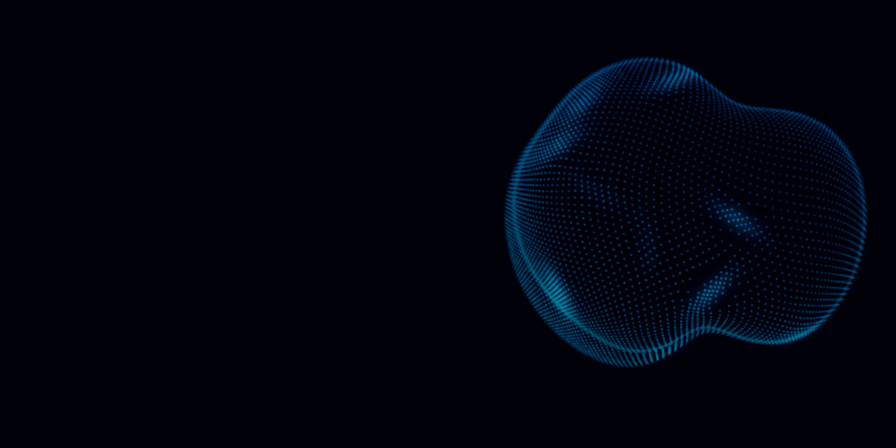
Write a WebGL 1 fragment shader that draws this background.

```glsl
precision highp float;
// A dented blob of glowing dots on a near-black ground, right of the middle.
// A square grid is warped by the blob's rim and by local folds; each dot keeps
// its size on the canvas because the inverse Jacobian measures its distance.
uniform vec2 u_resolution;

const float PI = 3.14159265;
const float SPACING = 0.0165;
const float DOT_RADIUS = 0.0027;
const float INSET = 0.044;
const vec2 BLOB_CENTER = vec2(1.531, 0.518);
const vec3 GROUND = vec3(0.0, 0.0, 0.03);
const vec3 BLUE = vec3(0.0, 0.31, 0.47);
const vec3 TEAL = vec3(0.0, 0.47, 0.46);
const vec3 HALO = vec3(0.0, 0.03, 0.17);

float hash(vec2 p) {
  return fract(sin(dot(p, vec2(127.1, 311.7))) * 43758.5453);
}

// Smooth bump around one direction, in radians.
float lobe(float angle, float middle, float width) {
  float d = (mod(angle - middle + PI, 2.0 * PI) - PI) / width;
  return exp(-d * d);
}

// Distance from the centre as a share of the outline; inset pulls in the lower left.
float rimShare(vec2 p, float inset) {
  float a = atan(p.y, p.x);
  float radius = 0.386 + 0.015 * cos(2.0 * a)
    - 0.100 * lobe(a, 1.13, 0.46)
    - 0.108 * lobe(a, 4.89, 0.40)
    - 0.014 * lobe(a, 2.55, 0.30)
    - inset * lobe(a, 3.93, 0.78);
  return length(p) / radius;
}

// One crease: xy squeezes the grid across it, z is its glow.
vec3 fold(vec2 p, vec2 c, float angle, float amount) {
  vec2 along = vec2(cos(angle), sin(angle));
  vec2 across = vec2(-along.y, along.x);
  vec2 u = vec2(dot(p - c, along) / 0.07, dot(p - c, across) / 0.028);
  float f = amount * exp(-dot(u, u));
  return vec3(across * u.y * f * 0.052, f);
}

vec3 folds(vec2 p) {
  return fold(p, vec2(0.115, -0.008), -0.6, 1.0)
    + fold(p, vec2(0.057, -0.169), 0.75, 1.0)
    + fold(p, vec2(-0.026, 0.305), 0.35, 0.9)
    + fold(p, vec2(-0.229, 0.253), 0.8, 0.8)
    + fold(p, vec2(-0.281, 0.159), 0.6, 0.8)
    + fold(p, vec2(-0.286, -0.169), -1.1, 1.0)
    + fold(p, vec2(-0.020, -0.305), 0.2, 0.7)
    + fold(p, vec2(0.253, -0.273), 0.4, 0.7)
    + fold(p, vec2(-0.203, 0.057), -0.5, 0.3)
    + fold(p, vec2(-0.086, -0.065), -1.4, 0.3);
}

// Canvas position to grid position, crowded towards the rim.
vec2 gridAt(vec2 p, float inset) {
  float s = min(rimShare(p, inset), 1.15);
  vec2 q = p * (1.0 + 0.45 * pow(s, 8.0)) + folds(p).xy;
  q += 0.03 * sin(vec2(11.0 * p.y + 1.0, 9.0 * p.x));
  q.y += q.x * (0.28 - 0.7 * p.y);
  return q / SPACING;
}

// Sum of the dots near p on one sheet of the surface.
float dots(vec2 p, float inset, float radius) {
  const float STEP = 0.0005;
  vec2 g = gridAt(p, inset);
  vec2 gx = (gridAt(p + vec2(STEP, 0.0), inset) - g) / STEP;
  vec2 gy = (gridAt(p + vec2(0.0, STEP), inset) - g) / STEP;
  float det = gx.x * gy.y - gx.y * gy.x;
  det = (det < 0.0 ? -1.0 : 1.0) * max(abs(det), 50.0);
  float sum = 0.0;
  for (int j = -1; j <= 1; j++) {
    for (int i = -1; i <= 1; i++) {
      vec2 cell = floor(g) + vec2(float(i), float(j));
      vec2 d = cell + 0.5 - g;
      vec2 offset = vec2(gy.y * d.x - gx.y * 0.0 - gy.x * d.y, gx.x * d.y - gx.y * d.x) / det;
      sum += (0.6 + 0.4 * hash(cell)) * exp(-dot(offset, offset) / (radius * radius));
    }
  }
  return sum;
}

void main() {
  vec2 p = gl_FragCoord.xy / u_resolution.y;
  p.x += 1.0 - 0.5 * u_resolution.x / u_resolution.y;
  p -= BLOB_CENTER;
  vec3 color = GROUND;
  float outer = rimShare(p, 0.0);

  if (outer < 1.2) {
    float inner = rimShare(p, INSET);
    float radius = max(DOT_RADIUS, 0.65 / u_resolution.y);
    float glow = folds(p).z * (1.0 - smoothstep(0.96, 1.1, outer));

    // Front sheet, and the back sheet showing past it at the lower left.
    float front = dots(p, INSET, radius) * (1.0 - smoothstep(0.99, 1.02, inner));
    float back = dots(p, 0.0, radius) * smoothstep(0.97, 1.01, inner)
      * (1.0 - smoothstep(0.99, 1.02, outer));

    // Light falls off to the upper right and gathers on rim and folds.
    float shade = mix(1.25, 0.75, smoothstep(-0.25, 0.3, p.x + p.y));
    float rim = smoothstep(0.8, 1.0, outer);
    float level = shade * (1.0 + 0.3 * rim) + 0.8 * glow;
    float warmth = clamp(0.45 - 0.8 * p.y + 0.6 * glow - 0.2 * rim, 0.0, 1.0);
    float edge = (inner - 0.992) / 0.009;
    float outline = 0.45 * exp(-edge * edge);
    float light = 1.0 - exp(-level * (front + back + outline));

    // Dim light leans to blue, strong light to teal.
    vec3 tint = mix(BLUE, TEAL, warmth) * vec3(1.0, pow(light, 0.35), 1.0);
    color += HALO * 0.6 * glow + tint * light + TEAL * 0.2 * glow * glow;
  }
  gl_FragColor = vec4(color, 1.0);
}
```
